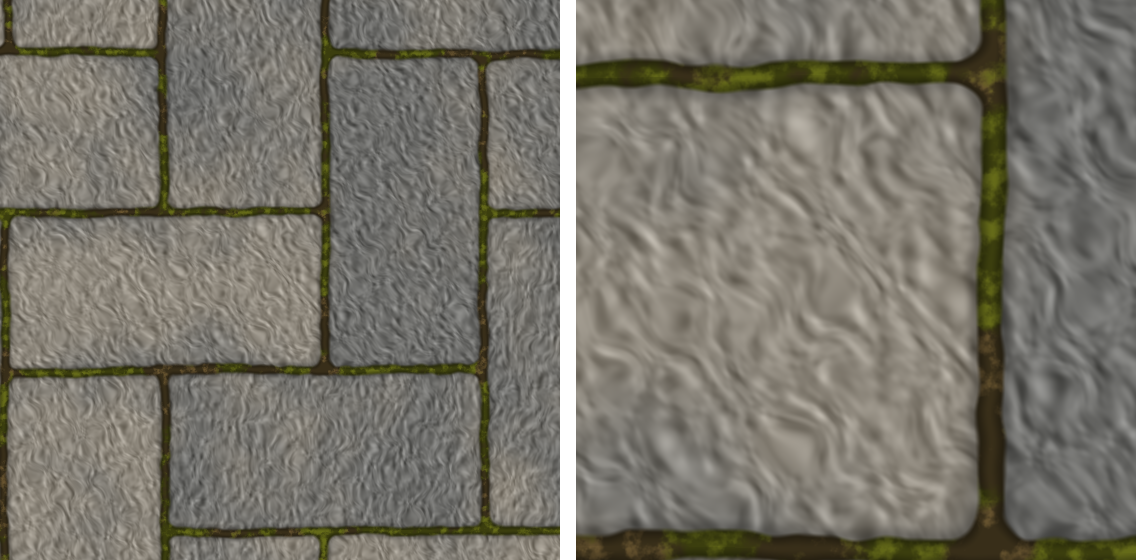
Left: the whole. Right: its middle third, enlarged.
Reproduce this texture procedurally as a Shadertoy shader.

```glsl
const float CELL = 0.2845;                    // half the length of a stone
const vec2 ORIGIN = vec2(0.0104, -0.1905);    // grid corner, measured from the top left
const float JOINT = 0.027;                    // half joint width, in cells
const float CORNER = 0.055;                   // corner radius, in cells
const float EDGE_WEAR = 0.022;
const float WARP = 0.035;
const float GRAIN_SCALE = 31.0;
const float GRAIN_DEPTH = 0.29;

const vec3 STONE_WARM = vec3(0.565, 0.540, 0.495);
const vec3 STONE_COOL = vec3(0.435, 0.435, 0.425);
const vec3 SOIL = vec3(0.200, 0.165, 0.090);
const vec3 SOIL_LIGHT = vec3(0.370, 0.300, 0.170);
const vec3 MOSS = vec3(0.210, 0.220, 0.050);
const vec3 MOSS_LIGHT = vec3(0.360, 0.380, 0.090);

float hash(vec2 p) {
    vec3 q = fract(p.xyx * 0.1031);
    q += dot(q, q.yzx + 33.33);
    return fract((q.x + q.y) * q.z);
}

float noise(vec2 p) {
    vec2 i = floor(p), f = fract(p);
    f = f * f * (3.0 - 2.0 * f);
    return mix(mix(hash(i), hash(i + vec2(1, 0)), f.x),
               mix(hash(i + vec2(0, 1)), hash(i + vec2(1, 1)), f.x), f.y);
}

float fbm(vec2 p) {
    float sum = 0.0, amp = 0.5;
    for (int i = 0; i < 4; i++) {
        sum += amp * noise(p);
        p = mat2(0.8, 0.6, -0.6, 0.8) * p * 2.03 + 17.3;
        amp *= 0.5;
    }
    return sum / 0.9375;
}

vec2 noise2(vec2 p) {
    return vec2(noise(p), noise(p + 71.7)) - 0.5;
}

// Herringbone of 2:1 stones: returns the centre (xy) and half size (zw)
vec4 herringbone(vec2 g) {
    vec2 cell = floor(g);
    float k = mod(cell.x - cell.y + 2.0, 4.0);
    if (k < 1.5) return vec4(cell + vec2(1.0 - k, 0.5), 1.0, 0.5);
    return vec4(cell + vec2(0.5, k - 2.0), 0.5, 1.0);
}

float roundedBox(vec2 p, vec2 halfSize, float radius) {
    vec2 q = abs(p) - halfSize + radius;
    return length(max(q, 0.0)) + min(max(q.x, q.y), 0.0) - radius;
}

// Short wavy pits and ridges, lit from one side
float stoneGrain(vec2 p, float angle) {
    float c = cos(angle), s = sin(angle);
    vec2 q = mat2(c, s, -s, c) * p * GRAIN_SCALE;
    q += 1.6 * noise2(q * 0.35);
    q *= vec2(1.25, 0.7);
    float relief = noise(q) - noise(q + vec2(0.65, 0.3));
    float fine = noise(q * 2.1 + 9.0) - 0.5;
    return 0.7 * relief + 0.35 * fine;
}

vec3 stoneColor(vec2 g, vec2 id, float d) {
    float tone = fbm(g * 1.5 + hash(id) * 40.0);
    float cool = smoothstep(0.25, 0.75, tone + 0.2 * (hash(id + 5.0) - 0.5) + 0.035 * (g.x - 1.8));
    vec3 col = mix(STONE_WARM, STONE_COOL, cool);
    col *= 0.98 + 0.10 * (fbm(g * 6.0) - 0.5);
    float angle = 0.35 + 0.8 * (hash(id + 9.0) - 0.5);
    col += GRAIN_DEPTH * stoneGrain(g, angle);
    // darker worn rim
    return col * mix(0.78, 1.0, smoothstep(0.0, 0.035, -d));
}

vec3 jointColor(vec2 g, float d) {
    float fine = fbm(g * 28.0);
    float patches = fbm(g * 5.0 + 31.0);
    vec3 soil = mix(SOIL, SOIL_LIGHT, smoothstep(0.5, 0.8, fine));
    vec3 moss = mix(MOSS, MOSS_LIGHT, smoothstep(0.4, 0.75, fine));
    vec3 col = mix(soil, moss, smoothstep(0.42, 0.55, patches + 0.2 * (fine - 0.5)));
    // shadow beside the stones
    return col * mix(0.72, 1.1, smoothstep(0.0, JOINT, d));
}

void mainImage(out vec4 fragColor, in vec2 fragCoord) {
    vec2 uv = fragCoord / iResolution.xy;
    vec2 g = (vec2(uv.x, 1.0 - uv.y) - ORIGIN) / CELL;

    // uneven laying and chipped edges
    vec2 laid = g + WARP * noise2(g * 1.1 + 4.0);
    vec4 stone = herringbone(laid);
    vec2 worn = laid - stone.xy + EDGE_WEAR * (noise2(g * 5.0) + 0.6 * noise2(g * 17.0));
    float d = roundedBox(worn, stone.zw - JOINT, CORNER);

    float soft = 1.2 / (iResolution.y * CELL) + 0.004;
    float cover = smoothstep(soft, -soft, d);
    vec3 col = mix(jointColor(g, d), stoneColor(g, stone.xy, d), cover);
    fragColor = vec4(clamp(col, 0.0, 1.0), 1.0);
}
```
